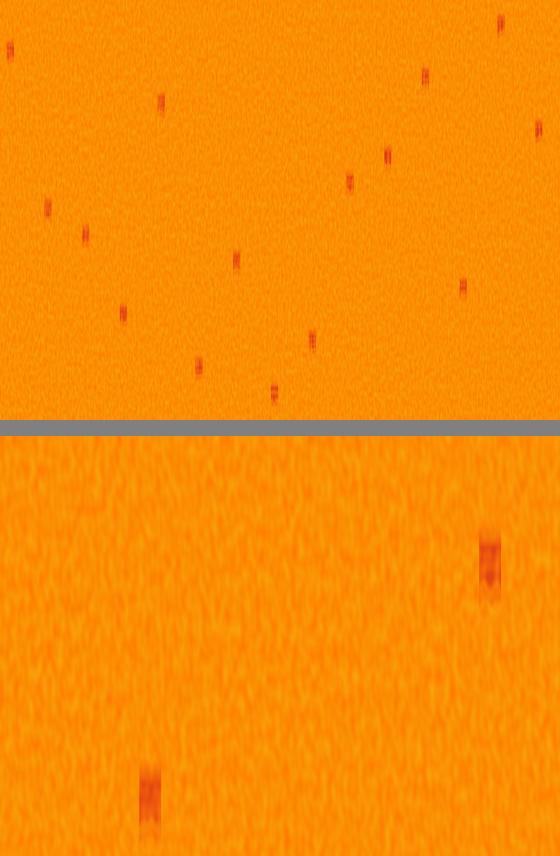
Top, the full canvas; bottom, a detail of the centre.
Write a Shadertoy shader that draws this texture.

```glsl
// Orange spectrogram: fine vertical grain with short red bursts hopping
// between channels. Grain is stretched gradient noise; the burst slots follow
// powers of 3 modulo 17, which gives one scattered row per column.

// Palette
const vec3 BASE_ORANGE = vec3(0.985, 0.555, 0.015);
const vec3 GRAIN_TINT  = vec3(-0.004, 0.033, 0.009);
const vec3 BURST_RED   = vec3(0.925, 0.310, 0.055);
const vec3 BURST_DARK  = vec3(0.780, 0.220, 0.120);

// Layout, in units of the canvas height
const int  COLUMNS      = 15;
const vec2 FIRST_BURST  = vec2(0.0243, 0.0640);
const vec2 SLOT_PITCH   = vec2(0.0899, 0.0627);
const vec2 BURST_HALF   = vec2(0.0087, 0.0310);

// Grain cells per canvas height, and strength
const vec2  COARSE_GRAIN = vec2(173.0, 53.0);
const vec2  FINE_GRAIN   = vec2(251.0, 87.0);
const float GRAIN_GAIN   = 3.3;

vec2 hashGradient(vec2 cell) {
    vec3 q = fract(cell.xyx * vec3(0.1031, 0.1030, 0.0973));
    q += dot(q, q.yzx + 33.33);
    float angle = 6.28318 * fract((q.x + q.y) * q.z);
    return vec2(cos(angle), sin(angle));
}

float gradientNoise(vec2 p) {
    vec2 cell = floor(p), f = fract(p);
    vec2 u = f * f * f * (f * (f * 6.0 - 15.0) + 10.0);
    vec2 e = vec2(0.0, 1.0);
    float a = dot(hashGradient(cell), f);
    float b = dot(hashGradient(cell + e.yx), f - e.yx);
    float c = dot(hashGradient(cell + e.xy), f - e.xy);
    float d = dot(hashGradient(cell + e.yy), f - e.yy);
    return mix(mix(a, b, u.x), mix(c, d, u.x), u.y);
}

// Two stretched layers; the second is slightly sheared to hide the lattice
float grain(vec2 p) {
    float coarse = gradientNoise(p * COARSE_GRAIN + 11.3);
    float fine = gradientNoise(p * FINE_GRAIN + vec2(p.y * 9.0, p.x * 13.0) + 71.7);
    return GRAIN_GAIN * (0.7 * coarse + 0.75 * fine);
}

// Crisp sides, a soft top and a faint tail below a dense core
float burstShape(vec2 offset, float pixel) {
    float side = 1.0 - smoothstep(-0.6 * pixel, 0.6 * pixel, abs(offset.x) - BURST_HALF.x);
    float v = offset.y / BURST_HALF.y;
    float tail = 0.35 * smoothstep(-1.10, -0.85, v);
    float core = 0.65 * smoothstep(-0.65, -0.40, v);
    return side * (tail + core) * (1.0 - smoothstep(0.35, 1.05, v));
}

void mainImage(out vec4 fragColor, in vec2 fragCoord) {
    float pixel = 1.0 / iResolution.y;
    vec2 p = fragCoord * pixel;

    // Background grain
    float g = grain(p);
    vec3 color = BASE_ORANGE + GRAIN_TINT * g;

    // Streaks and bands that make the bursts ragged
    float streak = gradientNoise(vec2(p.x * 211.0, p.y * 24.0) + 5.4);
    float band = gradientNoise(vec2(p.x * 14.0, p.y * 105.0) + 37.6);

    // One burst per column
    float burst = 0.0;
    int row = 14;
    for (int i = 0; i < COLUMNS; i++) {
        vec2 center = FIRST_BURST + SLOT_PITCH * vec2(float(i), float(row - 1));
        vec2 offset = p - center;
        offset.y += 0.008 * streak;
        burst = max(burst, burstShape(offset, pixel));
        row = (row * 3) % 17;
    }
    float heat = burst * (0.86 + 0.55 * streak + 0.45 * band - 0.05 * g);
    color = mix(color, BURST_RED, clamp(heat, 0.0, 1.0));
    color = mix(color, BURST_DARK, 0.8 * smoothstep(0.80, 1.35, heat));

    fragColor = vec4(clamp(color, 0.0, 1.0), 1.0);
}
```
